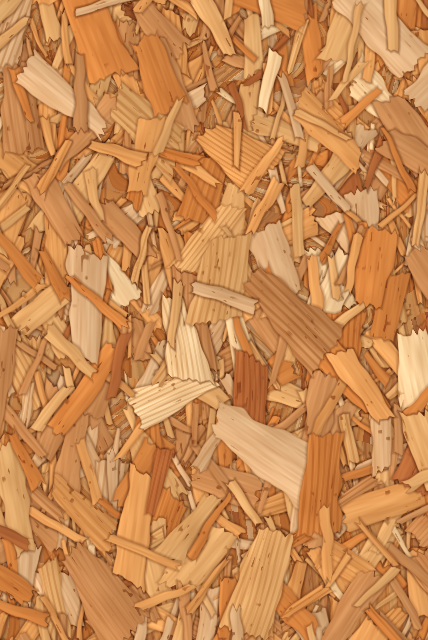
Give the GLSL for this texture, as a WebGL 2 fragment shader.

```glsl
#version 300 es
precision highp float;
uniform vec2 u_resolution;
out vec4 fragColor;

vec3 hash(vec2 p) {
    vec3 v = fract(p.xyx * vec3(0.1031, 0.1030, 0.0973));
    v += dot(v, v.yxz + 33.33);
    return fract((v.xxy + v.yzz) * v.zyx);
}

float hash1(vec2 p) {
    vec3 v = fract(p.xyx * 0.1031);
    v += dot(v, v.yzx + 33.33);
    return fract((v.x + v.y) * v.z);
}

float noise(vec2 p) {
    vec2 i = floor(p), f = p - i;
    f *= f * (3.0 - 2.0 * f);
    return mix(mix(hash1(i), hash1(i + vec2(1, 0)), f.x),
               mix(hash1(i + vec2(0, 1)), hash1(i + 1.0), f.x), f.y);
}

mat2 rotation(float a) {
    float c = cos(a), s = sin(a);
    return mat2(c, -s, s, c);
}

vec3 strandTone(float pick) {
    if (pick < 0.04) return vec3(0.92, 0.79, 0.61);
    if (pick < 0.14) return vec3(0.85, 0.69, 0.52);
    if (pick < 0.38) return vec3(0.86, 0.66, 0.43);
    if (pick < 0.61) return vec3(0.86, 0.61, 0.36);
    if (pick < 0.78) return vec3(0.77, 0.54, 0.34);
    if (pick < 0.96) return vec3(0.81, 0.51, 0.26);
    return vec3(0.68, 0.40, 0.22);
}

// Grain runs along y: fibres, growth rings, mottling and dark flecks
vec3 wood(vec2 q, vec3 look) {
    vec2 g = q + look.yz * 9.0;
    float fibre = 0.6 * noise(g * vec2(230, 16)) + 0.4 * noise(g * vec2(95, 6));
    float mottle = noise(g * vec2(32, 18));
    float wave = g.x * mix(60.0, 95.0, look.z) + 1.6 * noise(g * vec2(14, 5));
    float rings = smoothstep(-0.2, 1.0, sin(6.2832 * wave)) * smoothstep(0.5, 0.9, look.y);
    float fleck = smoothstep(0.8, 0.95, noise(g * vec2(170, 60))) * smoothstep(0.45, 0.8, mottle);
    vec3 tone = strandTone(look.x) * (1.05 + 0.08 * (look.z - 0.5));
    tone *= mix(vec3(1.05, 1.07, 1.09), vec3(0.92, 0.86, 0.79), fibre);
    tone *= mix(vec3(1.03), vec3(0.96, 0.93, 0.89), mottle);
    tone *= mix(vec3(1.0), vec3(0.91, 0.84, 0.75), rings);
    return tone * mix(vec3(1.0), vec3(0.76, 0.64, 0.54), fleck);
}

// Tapered slab with skewed, splintered ends and slightly bowed sides
float strandDistance(vec2 q, vec2 halfSize, vec3 form) {
    vec2 g = q + form.xy * 7.0;
    q.x += (0.1 * halfSize.y + 0.002) * (noise(g * vec2(8, 26)) - 0.5);
    q.y += (form.x - 0.5) * 1.1 * q.x + 0.018 * (noise(g * vec2(130, 5)) - 0.5);
    float taper = (form.y - 0.5) * 0.8 * clamp(q.y / halfSize.y, -1.0, 1.0);
    return max(abs(q.x) - halfSize.x * (1.0 + taper), abs(q.y) - halfSize.y);
}

void main() {
    vec2 p = gl_FragCoord.xy / u_resolution.x;
    float pixel = 1.0 / u_resolution.x;
    vec3 colour = vec3(0.0), light = vec3(1.0);
    float uncovered = 1.0;

    // Top layer first; broad flakes alternate with slivers, finer with depth
    for (int layer = 0; layer < 10 && uncovered > 0.01; layer++) {
        float n = float(layer), depth = n / 9.0;
        bool broad = layer % 2 == 1;
        float size = broad ? mix(0.22, 0.11, depth) : mix(0.15, 0.07, depth);
        float turn = n * 2.4 + 0.4;
        vec2 u = rotation(turn) * p / size + n * 17.3 + 40.0;
        vec2 home = floor(u - 0.5);

        for (int k = 0; k < 4 && uncovered > 0.01; k++) {
            vec2 cell = home + vec2(k % 2, k / 2);
            vec3 place = hash(cell + n * 57.0);
            if (place.z > mix(0.45, 1.0, depth)) continue;
            vec3 pose = hash(cell + n * 57.0 + 311.0);
            vec3 form = fract(pose * 37.0 + place);

            // Mostly upright strands, with a few lying across
            float angle = (pose.x + pose.y - 1.0) * 1.45;
            vec2 centre = cell + 0.5 + (place.xy - 0.5) * 0.54;
            vec2 q = rotation(angle - turn) * (u - centre) * size;
            float widest = broad ? 0.27 : 0.11;
            vec2 halfSize = size * vec2(widest * mix(0.4, 1.0, pose.z), mix(0.42, 0.62, form.z));
            if (abs(q.x) > halfSize.x * 1.4 + 0.018 || abs(q.y) > halfSize.y + 0.04) continue;
            float d = strandDistance(q, halfSize, form);
            if (d > 0.008) continue;

            // Strand with its worn rim
            float cover = smoothstep(0.7 * pixel, -0.7 * pixel, d);
            if (cover > 0.0) {
                vec3 face = wood(q, hash(cell + n * 57.0 + 733.0));
                face *= 1.0 - 0.05 * clamp(q.x / halfSize.x, -1.0, 1.0);
                face *= 1.0 - vec3(0.08, 0.12, 0.16) * smoothstep(-0.0035, 0.0, d);
                colour += uncovered * cover * light * face;
                uncovered *= 1.0 - cover;
            }
            // Contact shadow on whatever lies below
            float shade = mix(0.15, 0.5, form.x) * smoothstep(0.008, -0.001, d);
            light *= 1.0 - shade * vec3(0.75, 0.95, 1.1);
        }
    }

    // Fine shreds in the gaps
    if (uncovered > 0.01) {
        vec2 q = rotation(0.5 * noise(p * 5.0) - 0.25) * p;
        vec3 look = hash(floor(q * vec2(75, 17)) + 90.0);
        colour += uncovered * light * wood(q, look) * vec3(0.86, 0.82, 0.78);
    }
    fragColor = vec4(colour, 1.0);
}
```
